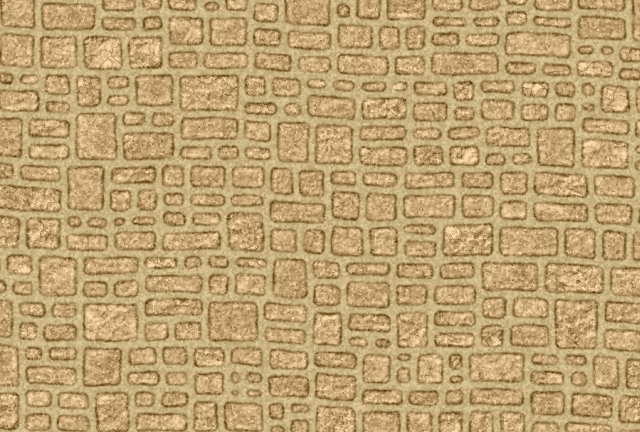
This texture is drawn by a WebGL 1 fragment shader. Its source:

```glsl
precision highp float;
uniform vec2 u_resolution;

vec2 hash2(vec2 p) {
  return fract(sin(vec2(dot(p, vec2(127.1, 311.7)), dot(p, vec2(269.5, 183.3)))) * 43758.55);
}

// Cellular noise: nearest distance, second distance, random cell value
vec3 cells(vec2 p) {
  vec2 base = floor(p);
  vec3 result = vec3(8.0, 8.0, 0.0);
  for (int j = -1; j <= 1; j++) {
    for (int i = -1; i <= 1; i++) {
      vec2 cell = base + vec2(float(i), float(j));
      vec2 jitter = hash2(cell);
      float d = length(cell + jitter - p);
      if (d < result.x) result = vec3(d, result.x, fract(jitter.x * 7.3 + jitter.y * 3.7));
      else result.y = min(result.y, d);
    }
  }
  return result;
}

vec2 wobble(vec2 p) {
  return sin(p.yx * 31.0 + 2.0 * sin(p * 19.0)) + 0.5 * sin(p.yx * 83.0 + 3.0 * sin(p * 47.0));
}

// Chipped surface height
float chips(vec2 p) {
  p += 0.006 * wobble(p * 1.7);
  vec3 broad = cells(p * vec2(20.0, 30.0));
  vec3 small = cells(p * vec2(52.0, 66.0) + 9.0);
  return 0.5 * broad.x + 0.3 * small.x + 0.2 * small.z + 0.22 * cells(p * 125.0).x;
}

// Random ashlar by repeated cuts: signed distance to the stone edge, stone seed
vec3 ashlar(vec2 p) {
  float row = floor(p.y / 0.21);
  float x = p.x / 0.39 + hash2(vec2(row, 5.0)).x;
  vec2 size = vec2(0.39, 0.21);
  vec2 q = vec2(fract(x), fract(p.y / 0.21)) * size;
  vec2 seed = hash2(vec2(floor(x), row) + 3.0);
  for (int i = 0; i < 6; i++) {
    vec2 h = hash2(seed * 91.0 + 1.3);
    bool shapely = size.x < 2.7 * size.y && size.y < 1.25 * size.x;
    if (size.x * size.y < mix(0.006, 0.017, h.x) && shapely) break;
    float side;
    float cut = mix(0.36, 0.64, h.y);
    if (size.x > size.y * mix(1.2, 2.1, h.x)) {
      cut *= size.x;
      side = step(cut, q.x);
      q.x -= side * cut;
      size.x = mix(cut, size.x - cut, side);
    } else {
      cut *= size.y;
      side = step(cut, q.y);
      q.y -= side * cut;
      size.y = mix(cut, size.y - cut, side);
    }
    seed = hash2(seed * 57.0 + side * 4.1 + 0.7);
  }
  float radius = 0.011;
  vec2 d = abs(q - 0.5 * size) - 0.5 * size + 0.0085 + radius;
  return vec3(length(max(d, 0.0)) + min(max(d.x, d.y), 0.0) - radius, seed);
}

void main() {
  vec2 p = gl_FragCoord.xy / u_resolution.y;
  float pixel = 1.0 / u_resolution.y;

  // Slightly sloping, uneven courses
  vec2 wall = p + vec2(0.0, 0.02 * p.x + 0.004 * sin(p.x * 9.0));
  wall += 0.0013 * wobble(p);
  vec3 block = ashlar(wall);
  vec3 fine = cells(p * 175.0);
  vec3 patches = cells(p * vec2(17.0, 25.0) + 0.25 * wobble(p * 2.0) + block.yz * 40.0);
  float edge = block.x + 0.0022 * (cells(p * 60.0).x - 0.5);
  float stone = 1.0 - smoothstep(-0.0015 - pixel, 0.0015 + pixel, edge);
  float rough = mix(0.55, 1.5, block.y * block.y);

  // Light from the upper left
  vec2 light = vec2(-0.0018, 0.0028);
  float relief = chips(p - light) - chips(p + light);
  float grain = (fine.z - 0.5) * (1.2 - 0.6 * fine.x);

  // Brightness of mortar and stone
  float mortarTone = 0.815 + 0.10 * relief + 0.13 * grain;
  float stoneTone = 0.765 + 0.05 * (block.z - 0.5) + 0.34 * rough * relief + 0.21 * grain;
  float crack = 1.0 - smoothstep(0.02, 0.13, patches.y - patches.x);
  stoneTone -= 0.12 * crack * rough * smoothstep(0.3, 0.7, patches.z);
  float flake = smoothstep(0.45, 0.2, patches.x + 0.3 * (fine.z - 0.5));
  stoneTone += 0.11 * flake * rough * step(0.72, patches.z);
  stoneTone += 0.05 * exp(-pow((edge + 0.011) / 0.004, 2.0));
  float tone = mix(mortarTone, stoneTone, stone);

  // Broken dark outline around each stone
  float outline = exp(-pow((edge + 0.001) / 0.0033, 2.0));
  float broken = 0.6 + 0.4 * sin(p.x * 47.0 + 3.0 * sin(p.y * 39.0));
  tone -= outline * (0.13 + 0.14 * broken);
  tone = clamp(tone, 0.36, 0.98);

  // Sandy hue, warmer on the stone
  vec3 tint = mix(vec3(-0.012, 0.010, 0.012), vec3(0.008, -0.006, -0.008), stone);
  gl_FragColor = vec4(tone - vec3(0.0, 0.113, 0.305) + tint, 1.0);
}
```
